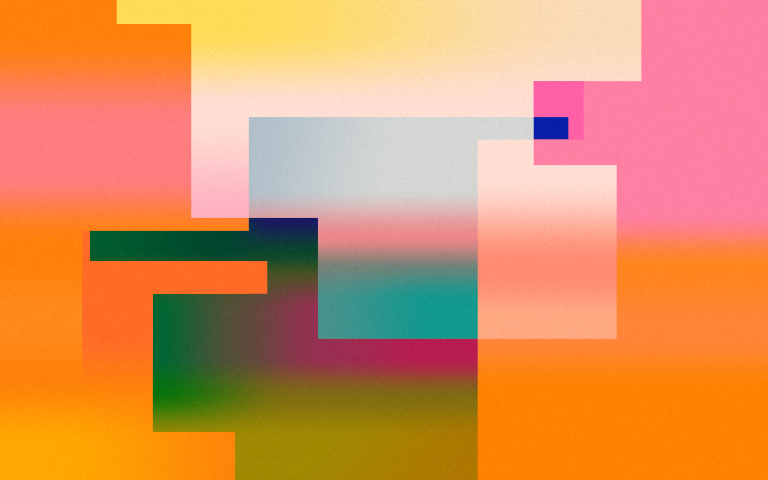
Reproduce this background procedurally as a Shadertoy shader.

```glsl
// Abstract collage of overlapping flat-edged panels, each filled with soft
// colour gradients. Panels are unions of boxes, painted from back to front;
// positions are fractions of the canvas, measured from the top left.

#define GRAIN_AMOUNT 0.022
#define GRAIN_CELLS vec2(512.0, 320.0)
#define ORANGE vec3(1.00, 0.505, 0.04)
#define PINK vec3(1.00, 0.50, 0.64)
#define AMBER vec3(1.00, 0.66, 0.00)
#define CRIMSON vec3(0.72, 0.11, 0.32)
#define OLIVE vec3(0.63, 0.54, 0.01)
#define FOREST vec3(0.00, 0.36, 0.18)
#define TEAL vec3(0.07, 0.60, 0.56)

// Hash without sine, 0 to 1
float hash(vec2 p) {
    vec3 q = fract(p.xyx * 0.1031);
    q += dot(q, q.yzx + 33.33);
    return fract((q.x + q.y) * q.z);
}

// Smooth-edged coverage of a box with corners (left, top) and (right, bottom)
float box(vec2 p, float left, float top, float right, float bottom) {
    vec2 inside = min(p - vec2(left, top), vec2(right, bottom) - p) * iResolution.xy;
    return clamp(min(inside.x, inside.y) + 0.5, 0.0, 1.0);
}

// Blend towards the next colour of a gradient between two positions
vec3 fade(vec3 from, vec3 to, float start, float end, float t) {
    return mix(from, to, smoothstep(start, end, t));
}

vec3 backdrop(vec2 p) {
    vec3 left = fade(ORANGE, vec3(1.0, 0.49, 0.50), 0.07, 0.26, p.y);
    left = fade(left, ORANGE, 0.36, 0.51, p.y);
    left = fade(left, vec3(1.0, 0.54, 0.11), 0.54, 0.66, p.y);
    left = fade(left, ORANGE, 0.68, 0.79, p.y);
    left = fade(left, mix(AMBER, ORANGE, smoothstep(0.05, 0.36, p.x)), 0.78, 0.93, p.y);

    vec3 right = fade(PINK, vec3(1.0, 0.52, 0.12), 0.44, 0.56, p.y);
    right = fade(right, vec3(1.0, 0.52, 0.22), 0.56, 0.69, p.y);
    right = fade(right, vec3(1.0, 0.51, 0.0), 0.70, 0.82, p.y);
    return fade(left, right, 0.4, 0.6, p.x);
}

vec3 creamGradient(vec2 p) {
    vec3 top = fade(vec3(1.0, 0.86, 0.34), vec3(0.98, 0.86, 0.72), 0.28, 0.78, p.x);
    vec3 c = fade(top, vec3(1.0, 0.87, 0.83), 0.06, 0.23, p.y);
    vec3 lowLeft = fade(c, vec3(1.0, 0.69, 0.75), 0.24, 0.46, p.y);
    vec3 lowRight = fade(c, vec3(1.0, 0.55, 0.45), 0.37, 0.55, p.y);
    lowRight = fade(lowRight, vec3(1.0, 0.66, 0.51), 0.58, 0.66, p.y);
    return fade(lowLeft, lowRight, 0.45, 0.6, p.x);
}

vec3 greyGradient(vec2 p) {
    vec3 c = fade(vec3(0.69, 0.75, 0.79), vec3(0.83, 0.84, 0.83), 0.31, 0.53, p.x + 0.15 * (p.y - 0.3));
    c = fade(c, vec3(0.93, 0.53, 0.54), 0.39, 0.50, p.y);
    c = fade(c, vec3(0.50, 0.50, 0.46), 0.49, 0.56, p.y);
    vec3 water = fade(vec3(0.28, 0.57, 0.55), TEAL, 0.41, 0.57, p.x);
    return fade(c, water, 0.53, 0.63, p.y);
}

vec3 darkGradient(vec2 p) {
    // Navy and green cap over a green-to-crimson middle
    vec3 cap = fade(FOREST, vec3(0.0, 0.27, 0.18), 0.12, 0.31, p.x);
    vec3 navy = fade(vec3(0.10, 0.09, 0.39), vec3(0.04, 0.27, 0.18), 0.45, 0.53, p.y);
    cap = fade(cap, navy, 0.29, 0.35, p.x);
    cap = fade(cap, vec3(0.25, 0.34, 0.12), 0.52, 0.58, p.y);
    vec3 middle = fade(vec3(0.0, 0.40, 0.20), vec3(0.33, 0.31, 0.22), 0.20, 0.31, p.x);
    middle = fade(middle, vec3(0.60, 0.18, 0.32), 0.29, 0.43, p.x);
    middle = fade(middle, CRIMSON, 0.42, 0.56, p.x);
    vec3 c = fade(cap, middle, 0.545, 0.65, p.y);
    // Green left corner and olive base
    vec3 low = fade(vec3(0.02, 0.45, 0.04), vec3(0.49, 0.42, 0.07), 0.20, 0.38, p.x);
    c = fade(c, low, 0.74, 0.83, p.y);
    vec3 base = fade(OLIVE, vec3(0.68, 0.47, 0.0), 0.38, 0.62, p.x + 0.5 * (p.y - 0.95));
    return fade(c, base, 0.81, 0.92, p.y);
}

void mainImage(out vec4 fragColor, in vec2 fragCoord) {
    vec2 uv = fragCoord / iResolution.xy;
    vec2 p = vec2(uv.x, 1.0 - uv.y);
    vec3 color = backdrop(p);

    // Cream panel: stepped top and lower right block
    float cream = box(p, 0.152, -1.0, 0.835, 0.050);
    cream = max(cream, box(p, 0.249, -1.0, 0.835, 0.169));
    cream = max(cream, box(p, 0.249, 0.0, 0.695, 0.454));
    cream = max(cream, box(p, 0.600, 0.344, 0.803, 0.706));
    color = mix(color, creamGradient(p), cream);
    color = mix(color, vec3(1.0, 0.38, 0.65), box(p, 0.695, 0.169, 0.760, 0.291));

    // Grey panel with its arm, ending in a blue chip
    float grey = max(box(p, 0.324, 0.244, 0.622, 0.706), box(p, 0.324, 0.244, 0.695, 0.291));
    color = mix(color, greyGradient(p), grey);
    color = mix(color, vec3(0.03, 0.12, 0.66), box(p, 0.695, 0.244, 0.740, 0.290));

    // Dark stepped panel
    float dark = box(p, 0.324, 0.454, 0.414, 0.900);
    dark = max(dark, box(p, 0.117, 0.481, 0.414, 0.544));
    dark = max(dark, box(p, 0.199, 0.612, 0.414, 0.900));
    dark = max(dark, box(p, 0.199, 0.706, 0.622, 0.900));
    dark = max(dark, box(p, 0.306, 0.706, 0.622, 2.0));
    color = mix(color, darkGradient(p), dark);

    // Vivid orange hook, dissolving downwards
    float hook = box(p, 0.107, 0.481, 0.117, 0.82);
    hook = max(hook, box(p, 0.107, 0.544, 0.199, 0.82));
    hook = max(hook, box(p, 0.107, 0.544, 0.348, 0.612));
    color = mix(color, vec3(1.0, 0.42, 0.15), hook * (1.0 - smoothstep(0.70, 0.82, p.y)));

    color += GRAIN_AMOUNT * (hash(floor(uv * GRAIN_CELLS)) - 0.5);
    fragColor = vec4(clamp(color, 0.0, 1.0), 1.0);
}
```
